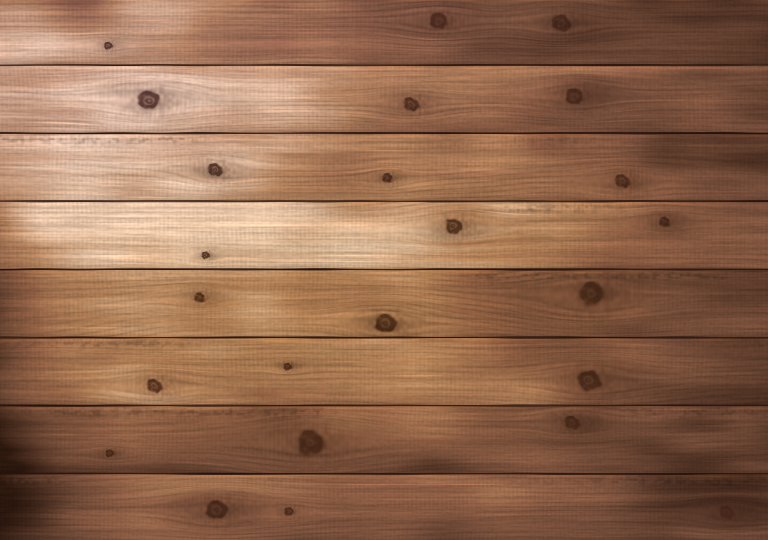
Write a WebGL 1 fragment shader that draws this texture.

```glsl
precision highp float;
// Eight horizontal stained wood planks with fine grain, knots, thin dark seams and a soft light from the upper left.
uniform vec2 u_resolution;

const float PLANKS = 7.93;      // planks per canvas height
const float TOP_OFFSET = 0.044; // part of the first plank cut off at the top
const float KNOT_SPACING = 3.76;
const vec3 SEAM = vec3(0.15, 0.075, 0.05);
const vec3 KNOT = vec3(0.25, 0.135, 0.09);

float hash(vec2 p) {
  return fract(sin(dot(p, vec2(127.1, 311.7))) * 43758.5453);
}

float noise(vec2 p) {
  vec2 i = floor(p), f = fract(p);
  f = f * f * (3.0 - 2.0 * f);
  return mix(mix(hash(i), hash(i + vec2(1.0, 0.0)), f.x),
             mix(hash(i + vec2(0.0, 1.0)), hash(i + vec2(1.0, 1.0)), f.x), f.y);
}

float spot(vec2 p, vec2 centre, vec2 scale) {
  vec2 d = (p - centre) * scale;
  return exp(-dot(d, d));
}

// Stain colours from dark brown to pale tan
vec3 woodRamp(float t) {
  t = clamp(t, -0.2, 1.1) * 4.0;
  vec3 c = mix(vec3(0.29, 0.18, 0.13), vec3(0.44, 0.29, 0.22), min(t, 1.0));
  c = mix(c, vec3(0.55, 0.365, 0.27), clamp(t - 1.0, 0.0, 1.0));
  c = mix(c, vec3(0.68, 0.49, 0.35), clamp(t - 2.0, 0.0, 1.0));
  return mix(c, vec3(0.83, 0.68, 0.56), max(t - 3.0, 0.0));
}

// Knot centre (xy) and radius (z) in plank units
vec3 knotAt(float row, float i) {
  vec2 id = vec2(i * 3.7 + 1.3, row * 5.1 + 2.9);
  float size = hash(id + 17.0);
  return vec3((i + 0.12 + 0.76 * hash(id)) * KNOT_SPACING,
              0.2 + 0.6 * hash(id + 8.0), mix(0.05, 0.2, size * size));
}

// Pushes grain lines outward around a knot
float knotBend(vec2 d, float radius) {
  vec2 s = d * vec2(0.4, 1.0) / (radius * 2.2);
  return -d.y * 0.9 * exp(-dot(s, s));
}

// Brown core, broken dark rim and smudged halo of a knot
float knotMark(vec2 d, float radius, float px) {
  float r = length(d * vec2(0.88, 1.0)) / radius;
  r += 0.35 * (noise(d * 1.6 / radius + radius * 91.0) - 0.5);
  float soft = 0.1 + px / radius;
  float core = 1.0 - smoothstep(0.8 - soft, 0.8 + soft, r);
  float rim = exp(-pow((r - 0.8) / (0.12 + 0.4 * soft), 2.0));
  float patchy = noise(d * 2.5 / radius + 23.0);
  float smudge = spot(d, vec2(radius * 0.6, 0.0), vec2(0.3, 0.5) / radius);
  return core * (0.5 + 0.08 * sin(r * 15.0)) + rim * (0.15 + 0.45 * patchy) + smudge * (0.15 + 0.25 * patchy);
}

// Broad uneven stain inside one plank
float stainTone(vec2 g) {
  return 0.34 * (noise(g * vec2(0.5, 1.5)) - 0.5) + 0.22 * (noise(g * vec2(1.3, 3.0) + 31.0) - 0.5)
       + 0.14 * (noise(g * vec2(0.5, 8.0) + 57.0) - 0.5);
}

// Thin dark growth lines, fibres, pale scratches and faint saw marks
float grainDetail(vec2 g) {
  float contour = g.y * 6.0 + 3.0 * noise(g * vec2(0.22, 1.2)) + 0.3 * noise(g * vec2(1.1, 5.0));
  float wave = 0.5 + 0.5 * sin(contour * 12.0);
  float growth = wave * wave * wave * noise(g * vec2(0.5, 4.0) + 40.0);
  float fibre = noise(g * vec2(0.7, 27.0)) + 0.9 * noise(g * vec2(2.2, 45.0)) - 0.95;
  float scratch = smoothstep(0.72, 0.95, noise(g * vec2(0.6, 25.0) + 90.0)) * noise(g * vec2(1.2, 5.0) + 12.0);
  float saw = sin(g.x * 100.0 + 5.0 * noise(g * vec2(1.0, 2.0))) * noise(g * vec2(2.5, 14.0) + 60.0);
  float speckle = noise(g * vec2(18.0, 40.0)) - 0.5;
  return 0.13 * fibre - 0.13 * growth + 0.19 * scratch + 0.035 * saw + 0.08 * speckle;
}

// Light from the upper left, darker right, bottom and lower left edges
float lightTone(vec2 uv) {
  float t = 0.36 + 0.56 * spot(uv, vec2(0.06, 0.86), vec2(2.8, 2.7));
  t += 0.40 * spot(uv, vec2(0.34, 0.46), vec2(2.2, 2.4));
  t -= 0.45 * spot(uv, vec2(0.11, 1.02), vec2(22.0, 13.0));
  t -= 0.22 * smoothstep(0.6, 1.0, uv.x);
  t -= 0.10 * (1.0 - smoothstep(0.0, 0.25, uv.y));
  return t - 0.5 * exp(-uv.x * 14.0) * (1.0 - smoothstep(0.5, 0.75, uv.y));
}

void main() {
  vec2 uv = gl_FragCoord.xy / u_resolution;
  float px = PLANKS / u_resolution.y;
  float depth = (1.0 - uv.y) * PLANKS + TOP_OFFSET;
  float x = gl_FragCoord.x * px;
  float row = floor(depth);
  vec2 q = vec2(x, fract(depth));

  // Knots and the grain flowing around them
  float v = q.y, mark = 0.0;
  for (int i = 0; i < 4; i++) {
    vec3 k = knotAt(row, float(i));
    vec2 d = q - k.xy;
    v += knotBend(d, k.z);
    mark = max(mark, knotMark(d, k.z, px));
  }

  // Plank tint alternates, with the lightest plank fourth from the top
  float tint = 0.05 * cos((row - 3.0) * 3.1416) + 0.08 * cos((row - 3.0) * 1.0472);
  vec2 g = vec2(x, v) + (row + 1.0) * vec2(13.7, 7.3);
  vec3 color = woodRamp(lightTone(uv) + tint + stainTone(g));
  color = mix(color, KNOT, clamp(mark, 0.0, 0.85));
  color *= 1.03 + grainDetail(g);

  // Pale sheen at the upper left, warmer stain in the middle
  color.b += 0.04 * spot(uv, vec2(0.1, 0.85), vec2(2.5, 3.5));
  color.b -= 0.03 * spot(uv, vec2(0.4, 0.45), vec2(2.2, 3.5));

  // Fine tooth marks along the upper edge of some planks
  float teeth = smoothstep(0.4, 0.8, noise(vec2(x * 18.0, q.y * 24.0 + row * 31.0)));
  float worn = smoothstep(0.45, 0.75, noise(vec2(x * 0.5, row * 9.0)));
  color *= 1.0 - 0.15 * worn * teeth * spot(q, vec2(x, 0.1), vec2(1.0, 15.0));

  // Thin seams of varying depth, with a lit lip below and soft shading above
  float edge = min(q.y, 1.0 - q.y);
  color *= 1.0 - 0.15 * exp(-(1.0 - q.y) * 18.0);
  color += vec3(0.10, 0.055, 0.02) * spot(q, vec2(x, 0.04), vec2(1.0, 50.0)) * noise(vec2(x * 2.0, row));
  float width = 0.007 + 0.010 * noise(vec2(x * 1.7, row * 5.0));
  float seam = 1.0 - smoothstep(width - 0.5 * px, width + 0.6 * px, edge);
  color = mix(color, SEAM, seam * (0.75 + 0.25 * noise(vec2(x * 0.9, floor(depth + 0.5) * 3.0))));

  gl_FragColor = vec4(color, 1.0);
}
```
